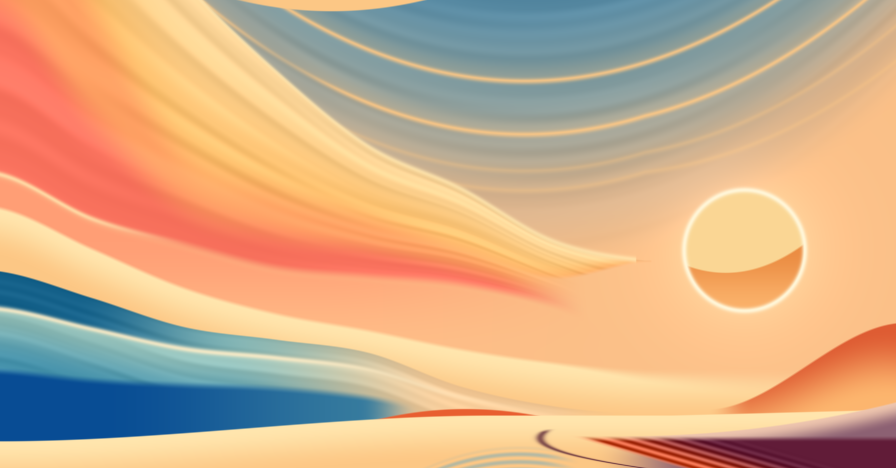
Write a Shadertoy shader that draws this background.

```glsl
// Flowing desert dunes in coral and gold, a blue bay, a swirling sky and a ringed sun.

const vec3 CREAM = vec3(1, .9, .68), GOLD = vec3(.99, .78, .52);

float hash(vec2 p) { return fract(sin(dot(p, vec2(127.1, 311.7))) * 43758.5); }

float noise(vec2 p) {
  vec2 i = floor(p), f = fract(p);
  f *= f * (3. - 2. * f);
  return mix(mix(hash(i), hash(i + vec2(1, 0)), f.x),
             mix(hash(i + vec2(0, 1)), hash(i + 1.), f.x), f.y);
}

// Smooth curve through eight evenly spaced depths on [0, 0.72]
float spline(float x, float h[8]) {
  float s = clamp(x / .72, 0., 1.) * 7.;
  int i = min(int(s), 6);
  float t = s - float(i);
  float a = h[max(i - 1, 0)], b = h[i], c = h[i + 1], d = h[min(i + 2, 7)];
  return b + .5 * t * (c - a + t * (2. * a - 5. * b + 4. * c - d + t * (3. * (b - c) + d - a)));
}

// Ramp (rising or falling), antialiased coverage where d > 0, soft stroke around d = 0
float ramp(float a, float b, float x) {
  float t = clamp((x - a) / (b - a), 0., 1.);
  return t * t * (3. - 2. * t);
}
float cover(float d) { return ramp(-1., 1., d / max(fwidth(d), 1e-5)); }
float stroke(float d, float w) { return exp(-d * d / (w * w)); }
float bump(float x, float center) { return (x - center) * (x - center); }

vec3 paintSky(float x, float y) {
  float bowl = y + 2.2 * bump(x, .586);
  vec3 c = mix(vec3(.34, .54, .64), vec3(.49, .6, .62), ramp(0., .18, bowl));
  c = mix(c, vec3(.65, .64, .58), ramp(.17, .33, bowl));
  c = mix(c, vec3(.85, .7, .55), ramp(.3, .45, bowl));
  c = mix(c, vec3(.98, .75, .53), ramp(.42, .6, bowl));
  c += .06 * (noise(vec2(bowl * 55., x * 3.)) - .5) * ramp(.6, .4, bowl);
  // Bright arcs, each a level of the bowl
  for (float k = 0.; k < 4.; k++) {
    float d = bowl - .174 - .132 * k + .018 * k * k - .12 * k * max(x - .72, 0.);
    float glow = stroke(d, .006) + .25 * ramp(-.05, 0., d) * cover(-d);
    c = mix(c, GOLD, glow * (k < 2. ? .75 : .3));
  }
  return mix(c, GOLD, cover(.024 - 2.2 * bump(x, .37) - y));
}

vec3 paintWave(vec3 c, float x, float y) {
  float crest = spline(x, float[8](-.5, -.27, -.037, .154, .313, .403, .515, .557));
  float belly = spline(x, float[8](-.37, .02, .335, .415, .468, .532, .592, .557));
  float base = spline(x, float[8](.373, .468, .522, .572, .59, .607, .652, .74));
  float heart = mix(belly, base, .48);
  // Warm haze below the wave
  vec3 haze = mix(vec3(1, .62, .46), vec3(1, .74, .53), ramp(.5, .76, y));
  c = mix(c, haze, ramp(-.02, .02, y - base) * ramp(.75, .35, x));
  // Gold through orange to coral, with fine grain along the flow
  float t = (y - crest) / max(base - crest, .01), soft = mix(.09, .03, ramp(0., .5, x));
  vec3 body = mix(vec3(.99, .84, .6), vec3(.99, .75, .42), ramp(0., 1., (y - crest) / max(belly - crest, .01)));
  body = mix(body, vec3(.99, .62, .38), ramp(-soft, soft, y - belly));
  body = mix(body, vec3(.98, .45, .37), ramp(-soft * .6, soft, y - heart));
  body += .08 * (noise(vec2(t * 26., x * 4.)) - .5) + .03 * sin(t * 34. + x * 7.) * (1. - t);
  float tail = mix(1., ramp(.66, .55, x), ramp(-.006, .006, y - belly));
  c = mix(c, vec3(.58, .62, .6), .6 * stroke(y - crest + .05, .04) * ramp(.42, .3, x));
  c = mix(c, body, cover(y - crest) * tail * ramp(.012, -.012, y - base) * cover(.727 - x));
  float rim = .75 * stroke(y - crest, .006) * cover(.71 - x);
  rim += .8 * stroke(y - base, .006) * ramp(.22, .08, x);
  return mix(c, CREAM, min(rim, 1.));
}

vec3 paintSun(vec3 c, vec2 p, float x, float y) {
  float d = length(p) - .129;
  vec3 liquid = mix(vec3(.92, .55, .26), vec3(.98, .69, .41), ramp(.53, .66, y));
  vec3 disc = mix(vec3(.98, .84, .58), liquid, cover(y - .583 + 8. * bump(x, .81)));
  c = mix(c + .07 * exp(-14. * max(d, 0.)), disc, cover(-d));
  return mix(c, vec3(1, .96, .84), stroke(d, .006));
}

vec3 paintBay(vec3 c, float x, float y) {
  float sand = y - spline(x, float[8](.443, .53, .614, .669, .705, .745, .774, .79));
  float shore = y - spline(x, float[8](.58, .637, .699, .726, .754, .826, .868, .885));
  float deep = y - spline(x, float[8](.791, .811, .821, .828, .848, .886, .9, .9));
  float foam = mix(shore, deep, .38);
  vec3 dune = mix(CREAM, GOLD, ramp(0., .11, sand));
  c = mix(c, dune, ramp(-.004, .008 + .06 * ramp(.6, .9, x), sand));
  // Water bands dissolve into sand toward the right
  vec3 water = mix(vec3(.1, .4, .56), vec3(.5, .7, .7), ramp(.08, .28, x));
  vec3 shoal = mix(vec3(.6, .77, .74), vec3(.26, .56, .66), ramp(0., .12, foam));
  water = mix(mix(water, shoal, cover(foam)), vec3(.96, .79, .59), ramp(.24, .52, x));
  water += .1 * (noise(vec2(shore * 90., x * 4.)) - .5);
  vec3 blue = mix(vec3(.03, .3, .58), vec3(.22, .49, .62), ramp(.1, .45, x));
  water = mix(water, blue, ramp(-.008, .012, deep) * ramp(.47, .4, x));
  c = mix(c, water, cover(shore) * ramp(.7, .6, x));
  return mix(c, vec3(1, .93, .78), .85 * stroke(foam, .006) * ramp(.65, .3, x));
}

vec3 paintGround(vec3 c, float x, float y) {
  // Right hill and small red mound
  float hill = y - .69 - .185 * ramp(1.01, .79, x);
  vec3 slope = mix(vec3(.87, .36, .2), vec3(.99, .71, .43), ramp(0., .15, hill + .4 * (.97 - x)));
  c = mix(c, slope, cover(hill) * ramp(.79, .84, x));
  c = mix(c, vec3(.91, .37, .19), cover(y - .874 - 2.3 * bump(x, .52)));
  // Pale plain with faint teal streams
  float plain = y - mix(.943, .888, ramp(0., .55, x)) + .05 * max(x - .75, 0.);
  c = mix(c, mix(CREAM, GOLD, ramp(0., .1, plain)), cover(plain));
  float stream = y - .95 - 4. * bump(x, .58);
  c = mix(c, vec3(.6, .7, .68), ramp(0., .02, stream) * (.35 + .35 * sin(stream * 380.)) * ramp(.65, .6, x));
  // Lilac bank, plum shadow, red trails and a dark bend
  float bank = y - .932 + .8 * bump(max(x, .7), .7);
  vec3 lilac = mix(vec3(.93, .77, .68), vec3(.55, .38, .45), ramp(0., .05, bank));
  c = mix(c, lilac, cover(bank) * ramp(.66, .78, x));
  float trail = x - .63 - 1.8 * (y - .93);
  vec3 plum = mix(vec3(.82, .32, .18), vec3(.38, .11, .22), ramp(.02, .15, trail));
  plum += .16 * sin(trail * 230.) * ramp(.2, .05, trail);
  c = mix(c, plum, ramp(0., .02, trail) * ramp(.93, .945, y));
  float bend = x - .603 - 28. * bump(y, .936);
  return mix(c, vec3(.4, .2, .24), .8 * stroke(bend, .005) * ramp(.915, .925, y));
}

void mainImage(out vec4 fragColor, in vec2 fragCoord) {
  vec2 uv = fragCoord / iResolution.xy;
  float x = uv.x, y = 1. - uv.y;
  vec3 c = paintWave(paintSky(x, y), x, y);
  c = paintSun(c, vec2((x - .831) * iResolution.x / iResolution.y, y - .535), x, y);
  c = paintGround(paintBay(c, x, y), x, y);
  fragColor = vec4(clamp(c, 0., 1.), 1);
}
```
